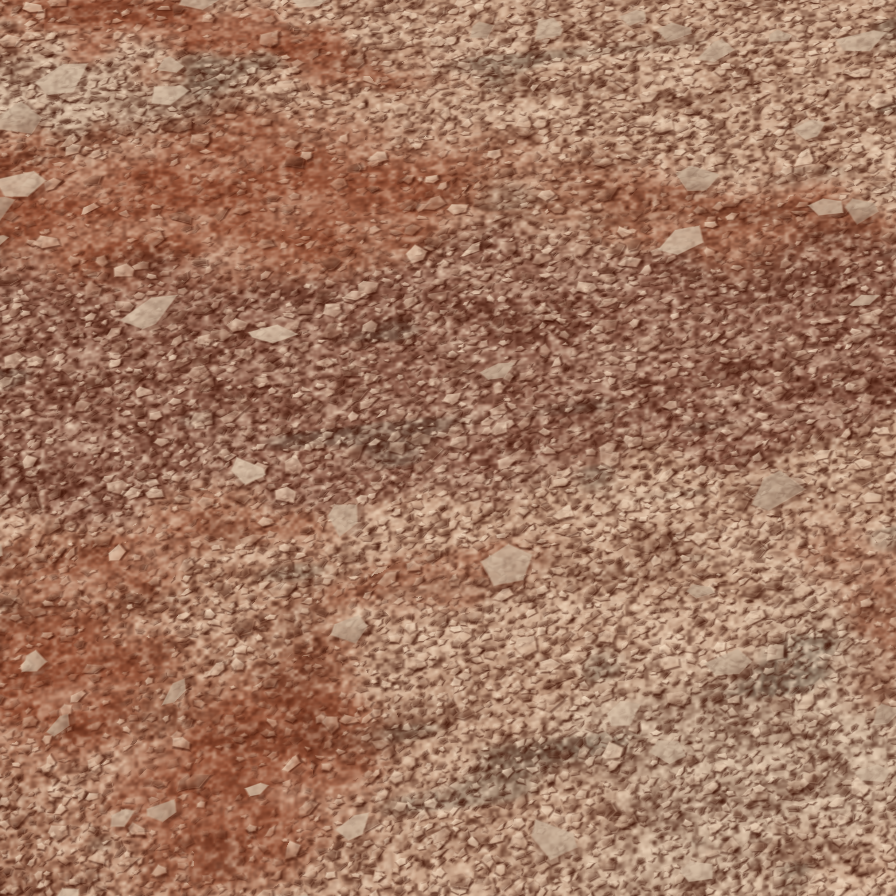
Write a Shadertoy shader that draws this texture.

```glsl
const vec3 PALE = vec3(0.745, 0.59, 0.485);
const vec3 RED = vec3(0.59, 0.325, 0.22);
const vec3 MAUVE = vec3(0.58, 0.395, 0.32);
const vec3 GREY = vec3(0.74, 0.64, 0.55);
const vec3 LIGHT = vec3(0.92, 0.82, 0.72);
const vec3 DARK = vec3(0.26, 0.085, 0.03);
const vec3 CHARCOAL = vec3(0.31, 0.25, 0.20);
const vec3 MID_EARTH = vec3(0.625, 0.46, 0.37);

float hash(vec2 p) {
    return fract(sin(dot(p, vec2(127.1, 311.7))) * 43758.5453);
}

float noise(vec2 p) {
    vec2 i = floor(p), f = fract(p);
    f = f * f * (3.0 - 2.0 * f);
    return mix(mix(hash(i), hash(i + vec2(1, 0)), f.x),
               mix(hash(i + vec2(0, 1)), hash(i + vec2(1, 1)), f.x), f.y);
}

float fbm(vec2 p) {
    float sum = 0.0, amp = 0.5;
    for (int i = 0; i < 5; i++) {
        sum += amp * noise(p);
        p = mat2(1.6, 1.2, -1.2, 1.6) * p + 7.3;
        amp *= 0.5;
    }
    return sum;
}

// Soft elliptical patch, sheared by slope
float patchMask(vec2 p, vec2 centre, vec2 size, float slope) {
    vec2 q = p - centre;
    q.y -= slope * q.x;
    q /= size;
    return 1.0 - smoothstep(0.45, 1.45, length(q));
}

// Distance to an irregular five-sided chunk
float chunk(vec2 q, float radius, vec2 id) {
    float turn = 6.283 * hash(id + 3.7);
    float d = -1.0;
    for (int k = 0; k < 5; k++) {
        float h = hash(id + float(k) * 1.37 + 9.1);
        float a = turn + 1.2566 * float(k) + 0.7 * (h - 0.5);
        d = max(d, dot(q, vec2(cos(a), sin(a))) - radius * (0.6 + 0.5 * h));
    }
    return d;
}

// Scattered stones: x = cover, y = tone, z = shadow on the ground
vec3 stones(vec2 p, float scale, float density, float seed) {
    vec2 g = p * scale + seed;
    vec2 cell = floor(g);
    float soft = 0.0018 * scale;
    vec3 result = vec3(0.0);
    for (int j = -1; j <= 1; j++)
    for (int i = -1; i <= 1; i++) {
        vec2 id = cell + vec2(i, j);
        if (hash(id + seed) > density) continue;
        vec2 jitter = vec2(hash(id + 1.3), hash(id + 5.9));
        vec2 q = g - id - 0.15 - 0.7 * jitter;
        float tilt = 1.4 * (hash(id + 8.2) - 0.35);
        q = mat2(cos(tilt), -sin(tilt), sin(tilt), cos(tilt)) * q;
        q.y *= 1.0 + 0.7 * hash(id + 6.4);
        float radius = mix(0.26, 0.56, pow(hash(id + 2.6), 2.0));
        float cover = 1.0 - smoothstep(-soft, soft, chunk(q, radius, id));
        float shadowDist = chunk(q - vec2(0.09, -0.15), radius, id);
        float tone = hash(id + 4.8) - 0.5 + 0.35 * dot(q, vec2(-0.4, 0.9)) / radius;
        result.z = max(result.z, 1.0 - smoothstep(-soft, soft * 1.5, shadowDist));
        result.y = mix(result.y, tone, cover);
        result.x = max(result.x, cover);
    }
    result.z *= 1.0 - result.x;
    return result;
}

// Signed shading towards sunlit or shadowed earth
vec3 shade(vec3 col, float v) {
    return v > 0.0 ? mix(col, LIGHT, min(v, 1.0)) : mix(col, DARK, min(-v, 1.0));
}

vec3 addStones(vec3 col, vec3 s, vec3 tint, float tintAmount, float contrast, float lift) {
    col = shade(col, -0.6 * contrast * s.z);
    return mix(col, shade(mix(col, tint, tintAmount), contrast * s.y + lift), s.x);
}

float redSoil(vec2 p) {
    float m = patchMask(p, vec2(0.20, 0.77), vec2(0.42, 0.085), 0.06);
    m = max(m, patchMask(p, vec2(0.22, 0.97), vec2(0.27, 0.035), -0.12));
    m = max(m, 0.8 * patchMask(p, vec2(0.87, 0.75), vec2(0.24, 0.045), -0.1));
    m = max(m, patchMask(p, vec2(0.28, 0.14), vec2(0.15, 0.12), 0.35));
    m = max(m, patchMask(p, vec2(0.02, 0.25), vec2(0.20, 0.09), 0.15));
    m = max(m, 0.75 * patchMask(p, vec2(0.15, 0.38), vec2(0.18, 0.04), 0.25));
    m = max(m, 0.6 * patchMask(p, vec2(0.45, 0.35), vec2(0.14, 0.035), 0.2));
    return max(m, 0.7 * patchMask(p, vec2(1.0, 0.32), vec2(0.09, 0.09), 0.0));
}

void mainImage(out vec4 fragColor, in vec2 fragCoord) {
    vec2 p = fragCoord / iResolution.xy;
    vec2 ground = vec2(p.x, 1.05 * p.y + 0.22 * p.y * p.y - 0.14 * p.x);
    vec2 warp = vec2(fbm(ground * 9.0), fbm(ground * 11.0 + 31.0)) - 0.48;
    vec2 w = p + warp * vec2(0.24, 0.12);

    // Broad soil zones
    float red = redSoil(w);
    float rubble = smoothstep(0.40, 0.45, w.y - 0.09 * w.x)
                 * (1.0 - smoothstep(0.66, 0.75, w.y - 0.02 * w.x));
    float grey = max(patchMask(w, vec2(0.85, 0.17), vec2(0.22, 0.16), 0.5),
                     patchMask(w, vec2(0.06, 0.91), vec2(0.22, 0.05), -0.1));
    vec3 col = mix(PALE, RED, 0.32 * (1.0 - smoothstep(0.0, 0.6, w.x)));
    col = mix(col, MAUVE, rubble);
    col = mix(col, GREY, 0.7 * grey);
    col = mix(col, RED, 0.9 * red * (1.0 - 0.5 * rubble));
    col = shade(col, 1.0 * (fbm(ground * vec2(12.0, 26.0)) - 0.47));
    float stain = smoothstep(0.80, 0.94, noise(ground * vec2(9.0, 22.0) + 4.0));
    col = mix(col, CHARCOAL, 0.4 * stain * (1.0 - red));

    // Grit and stones, fine to coarse
    float rough = 1.05 - 0.4 * red;
    float grit = 0.9 * noise(ground * 130.0) + 0.6 * noise(ground * 230.0) - 0.73;
    col = shade(col, rough * grit);
    col = addStones(col, stones(ground, 80.0, 0.85 - 0.4 * red, 11.0), PALE, 0.15, rough, 0.04);
    col = addStones(col, stones(ground, 42.0, 0.42 - 0.22 * red, 23.0), PALE, 0.3, 0.8, 0.08);
    col = addStones(col, stones(ground, 19.0, 0.10 - 0.05 * rubble, 47.0), GREY, 0.75, 0.4, 0.15);
    col = shade(col, 0.25 * (noise(ground * 190.0 + 13.0) - 0.5));

    // Harsh daylight contrast
    col = MID_EARTH + (col - MID_EARTH) * 1.13;
    fragColor = vec4(clamp(col, 0.0, 1.0), 1.0);
}
```
